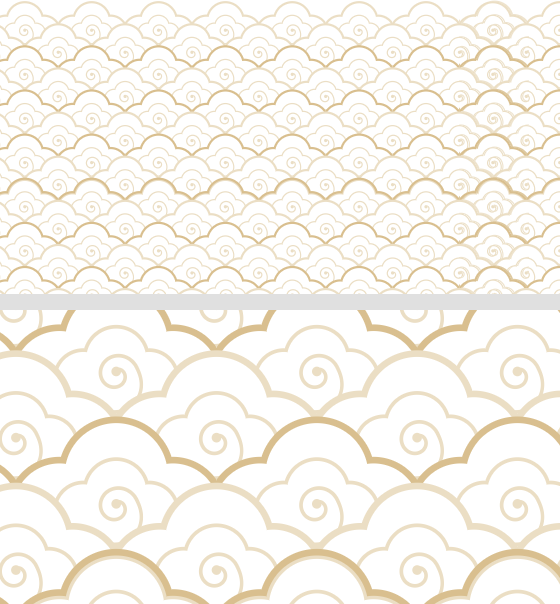
Top, the full canvas; bottom, a detail of the centre.
A Shadertoy shader for this pattern:

```glsl
// Overlapping rows of gold line-art clouds, each with a small inner cloud and a curl.
// Every row is a folded distance field, filled white and painted over the row above it;
// a narrow vertical band is drawn twice with a small shift, like an overlapped seam.

#define COLUMNS 8.375              // clouds across the canvas
#define ROW_STEP 0.33              // row spacing, in cloud widths
#define ORIGIN vec2(0.371, 0.033)  // first cloud top, from the upper left
#define THICK 0.033
#define THIN 0.0185
#define INNER_SCALE 0.58
#define PALE vec3(0.92, 0.87, 0.77)
#define GOLD vec3(0.85, 0.75, 0.56)
#define SEAM vec2(6.86, 7.91)      // left and right limits of the doubled band
#define SEAM_SHIFT vec2(0.025, -0.008)
#define HALO_ROW 8.0

const float TAU = 6.2831853;

// Soft coverage of a shape, one canvas sample wide
float cover(float d) {
    return clamp(0.5 - d * iResolution.x / COLUMNS, 0.0, 1.0);
}

float stroke(float d, float width) {
    return cover(abs(d) - 0.5 * width);
}

// Round-topped column that continues downwards
float dome(vec2 p, vec2 center, float radius) {
    p -= center;
    return length(vec2(p.x, max(p.y, 0.0))) - radius;
}

// Cloud with its top at the origin: a central lobe and two shoulders
float cloud(vec2 p) {
    p.x = abs(p.x);
    return min(dome(p, vec2(0.0, -0.273), 0.273),
               dome(p, vec2(0.283, -0.447), 0.246));
}

// Clockwise curl that opens into a tail, with a dot at its heart
float curl(vec2 p) {
    float radius = length(p);
    float angle = mod(atan(p.x, p.y), TAU);
    float d = 1.0;
    for (int turn = 0; turn < 2; turn++) {
        if (angle < 9.8) {
            float arm = 0.026 + 0.011 * angle + 0.055 * smoothstep(7.5, 9.4, angle);
            d = min(d, abs(radius - arm));
        }
        angle += TAU;
    }
    float dot_edge = length(p - vec2(0.0, 0.017)) - 0.024;
    return min(d - 0.5 * THIN, dot_edge);
}

// p is measured in cloud widths, y downwards from the top edge
vec3 cloudRows(vec2 p) {
    vec3 color = vec3(1.0);
    p -= ORIGIN;
    float current = floor(p.y / ROW_STEP);

    for (int i = -2; i <= 1; i++) {
        float row = current + float(i);
        if (row < 0.0) continue;

        float odd = mod(row, 2.0);
        vec2 q = vec2(fract(p.x - 0.5 * odd + 0.5) - 0.5, row * ROW_STEP - p.y);
        float outer = cloud(q);
        float inner = cloud((q + vec2(0.0, 0.196)) / INNER_SCALE) * INNER_SCALE;

        // White body, then the fine details inside it
        color = mix(color, vec3(1.0), cover(outer));
        color = mix(color, PALE, stroke(inner, THIN));
        color = mix(color, PALE, cover(curl(q + vec2(0.0, 0.436))));

        // Outline: gold on every second row below the first
        if (row == HALO_ROW) color = mix(color, PALE, stroke(outer + 0.012, THICK * 1.3));
        vec3 ink = (odd < 0.5 && row > 0.0) ? GOLD : PALE;
        color = mix(color, ink, stroke(outer, THICK));
    }
    return color;
}

void mainImage(out vec4 fragColor, in vec2 fragCoord) {
    vec2 p = vec2(fragCoord.x, iResolution.y - fragCoord.y) * COLUMNS / iResolution.x;
    vec3 color = cloudRows(p);

    // Doubled band
    if (p.x > SEAM.x && p.x < SEAM.y) {
        vec3 ghost = mix(cloudRows(p - SEAM_SHIFT), vec3(1.0), 0.15);
        color = min(color, ghost);
    }
    fragColor = vec4(color, 1.0);
}
```
